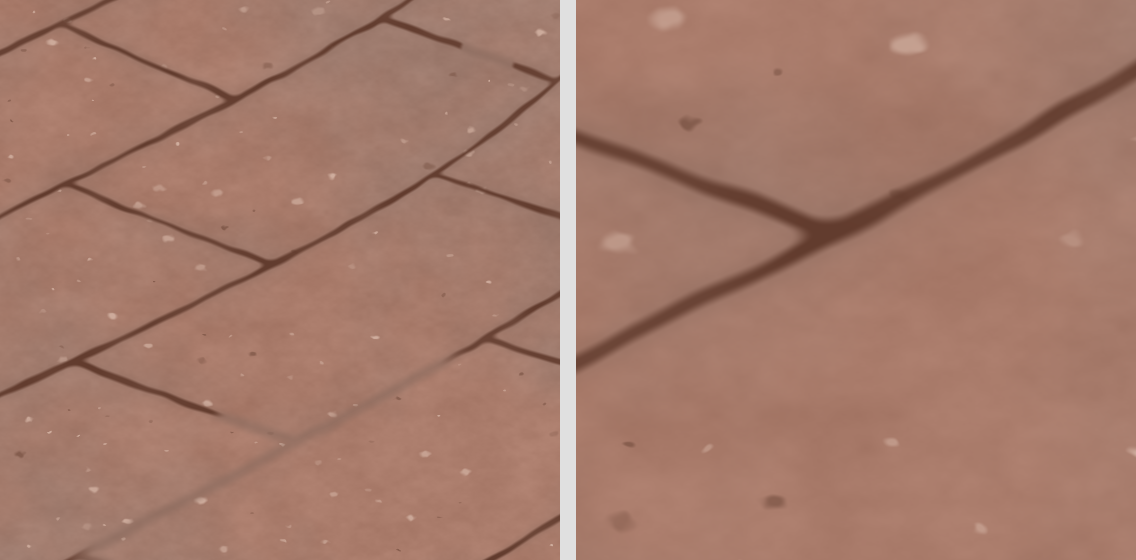
Left: the whole. Right: its middle third, enlarged.
A WebGL 2 fragment shader for this texture:

```glsl
#version 300 es
precision highp float;
// Weathered clay brick paving seen at a slant, with dark joints, worn patches and pale grit.

uniform vec2 u_resolution;
out vec4 outColor;

const vec3 GREY_CLAY  = vec3(0.620, 0.484, 0.432);
const vec3 WARM_CLAY  = vec3(0.665, 0.484, 0.418);
const vec3 JOINT      = vec3(0.375, 0.225, 0.170);
const vec3 WORN_JOINT = vec3(0.540, 0.415, 0.365);
const vec3 PALE_GRIT  = vec3(0.820, 0.690, 0.630);
const vec3 DARK_GRIT  = vec3(0.450, 0.300, 0.240);
const float JOINT_HALF_WIDTH = 0.0046;
const float JOINT_SOFTNESS   = 0.0034;
const float JOINT_WOBBLE     = 0.005;
const float CORNER_FILL      = 0.010;
const float GRIT_CELLS       = 19.0;
const float GRIT_CHANCE      = 0.36;
const float GRAIN            = 0.034;

float hash(vec2 p) {
    vec3 q = fract(vec3(p.xyx) * 0.1031);
    q += dot(q, q.yzx + 33.33);
    return fract((q.x + q.y) * q.z);
}

float noise(vec2 p) {
    vec2 i = floor(p), f = fract(p);
    f = f * f * (3.0 - 2.0 * f);
    return mix(mix(hash(i), hash(i + vec2(1, 0)), f.x),
               mix(hash(i + vec2(0, 1)), hash(i + vec2(1, 1)), f.x), f.y);
}

float fbm(vec2 p) {
    float sum = 0.0, gain = 0.5;
    for (int i = 0; i < 4; i++) {
        sum += gain * noise(p);
        p = p * 2.03 + 17.1;
        gain *= 0.5;
    }
    return sum / 0.9375;
}

float smoothMin(float a, float b, float k) {
    float h = max(k - abs(a - b), 0.0) / k;
    return min(a, b) - 0.25 * h * h * k;
}

// Height of the long joint above row n; rows widen toward the viewer.
float longJoint(float n, float x) {
    float start = 0.294 - n * (0.3367 + n * (0.02 + 0.0023 * n));
    float slope = 0.465 + 0.0125 * n + 0.0375 * min(n * n, 1.0);
    float bend = 0.1 - 0.075 * clamp(n, 0.0, 1.0);
    return start + slope * x + bend * x * x * x * x;
}

// x: distance to the nearest joint, y: random value of the brick.
vec2 paving(vec2 p) {
    float dist = 1.0, cross = 1.0, id = 0.0;
    for (float n = -3.0; n < 3.0; n++) {
        float top = longJoint(n, p.x);
        dist = min(dist, abs(p.y - top) * 0.885);
        if (p.y > top || p.y < longJoint(n + 1.0, p.x)) continue;
        id = n * 7.0 + 40.0;
        for (float m = 0.0; m < 2.0 && abs(n) < 2.5 && n < 2.0; m++) {
            float x0 = 0.13 + 0.012 * n + m * (0.644 + 0.08 * n);
            float slope = -0.365 + 0.03 * n + 0.03 * m;
            float side = p.y - longJoint(n, x0) - slope * (p.x - x0);
            cross = min(cross, abs(side) / sqrt(1.0 + slope * slope));
            id += step(0.0, side);
        }
    }
    return vec2(smoothMin(dist, cross, CORNER_FILL), hash(vec2(id, 3.0)));
}

// Soft areas where the joints are filled and rubbed away.
float wear(vec2 p) {
    vec2 d = p - vec2(0.48, 0.18);
    vec2 along = vec2(dot(d, vec2(0.887, 0.462)), dot(d, vec2(-0.462, 0.887)));
    float longPatch = length(along / vec2(0.385, 0.115));
    float smallPatch = length((p - vec2(0.87, 0.90)) / 0.05);
    return 1.0 - smoothstep(0.88, 1.08, min(longPatch, smallPatch));
}

// Scattered flecks: x is pale cover, y is dark cover.
vec2 grit(vec2 p) {
    vec2 cover = vec2(0.0), cell = floor(p * GRIT_CELLS);
    for (int k = 0; k < 9; k++) {
        vec2 c = cell + vec2(k % 3 - 1, k / 3 - 1);
        vec2 spot = c + vec2(hash(c + 11.3), hash(c + 47.9));
        float size = mix(0.06, 0.21, pow(hash(c + 83.7), 2.0));
        vec2 d = (p * GRIT_CELLS - spot) * vec2(0.75, 1.2);
        d += 0.10 * (vec2(noise(p * 130.0), noise(p * 130.0 + 50.0)) - 0.5);
        float fleck = 1.0 - smoothstep(size * 0.3, size, length(d));
        fleck *= step(hash(c + 5.1), GRIT_CHANCE) * mix(0.3, 0.95, hash(c + 29.0));
        float dark = step(0.80, hash(c + 61.0));
        cover = max(cover, fleck * vec2(1.0 - dark, dark * 0.7));
    }
    return cover;
}

void main() {
    vec2 p = gl_FragCoord.xy / u_resolution;
    vec2 wobble = vec2(noise(p * 27.0), noise(p * 27.0 + 90.0)) - 0.5;
    vec2 brick = paving(p + JOINT_WOBBLE * wobble);

    // Clay: a warm diagonal band, greyer brick rims, mottling and fine grain.
    float warmth = 1.0 - smoothstep(0.15, 0.75, abs(p.x + p.y - 0.9));
    warmth = warmth * 0.75 + 0.25 * smoothstep(0.0, 0.09, brick.x);
    warmth += 0.9 * (fbm(p * 9.0) - 0.5) + 0.25 * (brick.y - 0.5);
    vec3 color = mix(GREY_CLAY, WARM_CLAY, clamp(warmth, 0.0, 1.0));
    color += 0.06 * (fbm(p * vec2(16.0, 22.0) + 7.0) - 0.5) + 0.012 * (brick.y - 0.5);
    color += GRAIN * (fbm(p * vec2(65.0, 95.0)) - 0.5);

    vec2 flecks = grit(p);
    color = mix(color, PALE_GRIT, flecks.x);
    color = mix(color, DARK_GRIT, flecks.y);

    // Joints: a faint halo, a dark core, and a pale smear where worn.
    float worn = wear(p);
    float width = JOINT_HALF_WIDTH * (0.65 + 0.7 * noise(p * 18.0 + 31.0));
    float core = 1.0 - smoothstep(width - JOINT_SOFTNESS, width + JOINT_SOFTNESS, brick.x);
    float smear = 1.0 - smoothstep(0.0, 0.018, brick.x);
    color = mix(color, WORN_JOINT, smear * mix(0.3, 0.55, worn));
    color = mix(color, JOINT, core * (1.0 - worn) * (0.78 + 0.2 * noise(p * 23.0)));
    outColor = vec4(color, 1.0);
}
```
